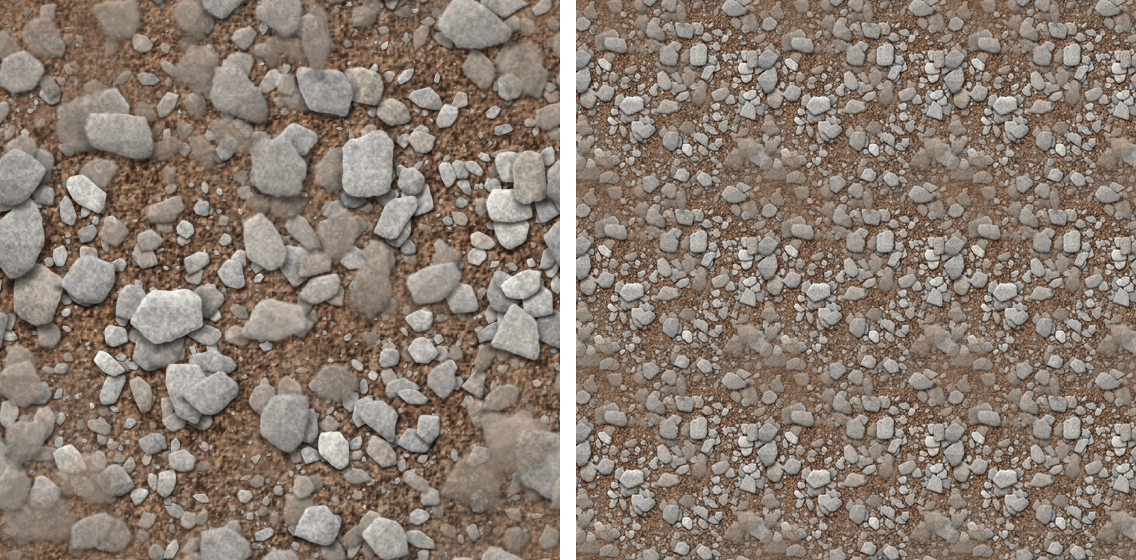
Left: one tile. Right: repeated 3 by 3.
This texture is drawn by a Shadertoy shader. Its source:

```glsl
// Angular grey stones, some dusty and half buried, scattered over fibrous brown soil.

// Integer hash of a wrapped cell, three values in 0..1
vec3 rand(vec2 cell, vec2 period, int salt) {
    uvec3 v = uvec3(uvec2(mod(cell + 0.5, period)), uint(salt));
    v = v * 1664525u + 1013904223u;
    v.x += v.y * v.z; v.y += v.z * v.x; v.z += v.x * v.y;
    v ^= v >> 16u;
    v.x += v.y * v.z; v.y += v.z * v.x; v.z += v.x * v.y;
    return vec3(v >> 16u) / 65535.0;
}

// Value noise that repeats once per canvas
float noise(vec2 uv, vec2 period, int salt) {
    vec2 p = uv * period, i = floor(p), f = p - i;
    f = f * f * (3.0 - 2.0 * f);
    float bottom = mix(rand(i, period, salt).x, rand(i + vec2(1, 0), period, salt).x, f.x);
    float top = mix(rand(i + vec2(0, 1), period, salt).x, rand(i + vec2(1, 1), period, salt).x, f.x);
    return mix(bottom, top, f.y);
}

// Rounded random polygon: xy is the outward normal, z is 1 on the outline
vec3 polygon(vec2 v, vec2 seed) {
    vec2 normal = vec2(0);
    float sum = 0.0;
    for (int k = 0; k < 7; k++) {
        vec2 jitter = fract(seed * float(k * k + 3) * 7.31);
        float angle = (float(k) + 0.8 * jitter.x) * 6.2832 / 7.0;
        vec2 dir = vec2(cos(angle), sin(angle));
        float w = pow(max(dot(v, dir) / (0.76 + 0.4 * jitter.y), 0.0), 14.0);
        sum += w;
        normal += w * dir;
    }
    return vec3(normal / max(sum, 1e-9), pow(sum, 1.0 / 14.0));
}

// Paints one layer of stones, one candidate per cell, over the colour so far
void stones(inout vec3 color, vec2 uv, float cells, int salt, float density, vec2 sizes, float rough, float grain) {
    const vec2 light = vec2(-0.37, 0.93);
    vec2 p = uv * cells, period = vec2(cells);
    for (int j = -1; j <= 1; j++)
    for (int i = -1; i <= 1; i++) {
        vec2 cell = floor(p) + vec2(i, j);
        vec3 a = rand(cell, period, salt);
        vec3 b = rand(cell, period, salt + 1);
        vec3 c = rand(cell, period, salt + 2);
        vec2 center = cell + 0.15 + 0.7 * a.xy;
        float radius = mix(sizes.x, sizes.y, b.x * b.x * 0.6 + b.x * 0.4);
        vec2 v = (p - center) / radius;
        if (dot(v, v) > 4.0) continue;
        float crowd = noise(center / cells, vec2(5), 1);
        if (a.z > density * (0.5 + crowd)) continue;

        // Shape, turned and stretched
        float turn = b.y * 6.2832, stretch = 1.0 + 0.75 * b.z * b.z;
        mat2 spin = mat2(cos(turn), sin(turn), -sin(turn), cos(turn));
        vec2 local = spin * v * vec2(0.92, stretch);
        vec3 shape = polygon(local, c.xy + 0.1);
        vec2 normal = normalize((shape.xy * vec2(1, stretch)) * spin + 1e-5);
        float dust = smoothstep(0.4, 0.95, 0.5 * c.z + 0.7 * noise(center / cells, vec2(4), 2));
        float q = shape.z + (rough - 0.5) * (0.14 + 0.22 * dust);
        float blur = cells / (radius * iResolution.y) + 0.12 * dust;
        float cover = 1.0 - smoothstep(1.0 - blur, 1.0 + blur, q);

        // Contact shadow, deepest away from the light
        float shadow = 1.0 - smoothstep(0.95, 1.42, q);
        color *= 1.0 - shadow * (1.0 - 0.75 * dust) * (0.36 - 0.36 * dot(normal, light));

        // Bevelled rim and one tilted facet
        float tilt = fract(c.x * 17.0) * 6.2832;
        vec2 facetDir = vec2(cos(tilt), sin(tilt));
        float facet = smoothstep(-0.07, 0.07, dot(v, facetDir) - 0.25 + 0.3 * (rough - 0.5));
        float shade = 0.97 + 0.2 * dot(normal, light) * smoothstep(0.65, 1.0, q)
                    + 0.14 * facet * dot(facetDir, light) + 0.38 * (grain - 0.5) + 0.14 * (rough - 0.5);
        vec3 rock = mix(vec3(0.63, 0.62, 0.61), vec3(0.79, 0.775, 0.75), fract(c.y * 13.0));
        rock = mix(rock, vec3(0.70, 0.64, 0.58), 0.6 * step(0.75, fract(c.z * 11.0)));
        rock = mix(rock, vec3(0.59, 0.525, 0.465), 0.75 * dust);
        color = mix(color, rock * shade, cover * (1.0 - 0.6 * dust * grain));
    }
}

void mainImage(out vec4 fragColor, in vec2 fragCoord) {
    vec2 uv = fragCoord / iResolution.xy;
    vec2 diagonal = vec2(uv.x + uv.y, uv.y - uv.x);

    // Shared fine textures
    float rough = 0.55 * noise(uv, vec2(42), 3) + 0.45 * noise(uv, vec2(105), 4);
    float grain = 0.5 * noise(uv, vec2(300), 5) + 0.5 * noise(uv, vec2(170), 6);

    // Soil of crossed fibres, crumbs and dusty patches
    float flat_ = noise(uv, vec2(110, 260), 7);
    float upright = noise(uv, vec2(260, 110), 8);
    float slanted = noise(diagonal, vec2(75, 190), 9);
    float patches = 0.6 * noise(uv, vec2(4), 2) + 0.4 * noise(uv, vec2(11), 10);
    float tone = 0.5 + 0.55 * (flat_ + upright + slanted - 1.5) + 0.7 * (grain - 0.5) + 0.4 * (rough - 0.5);
    vec3 color = mix(vec3(0.21, 0.155, 0.12), vec3(0.67, 0.555, 0.46), clamp(tone, 0.0, 1.15));
    color = mix(color, vec3(0.54, 0.46, 0.395), 0.45 * smoothstep(0.4, 0.8, patches));
    color *= mix(vec3(1.04, 0.97, 0.91), vec3(1), noise(uv, vec2(7), 11));
    color = mix(color, vec3(0.72, 0.67, 0.60), 0.5 * smoothstep(0.82, 0.97, slanted) * upright);

    // Grit first, largest stones last
    stones(color, uv, 68.0, 20, 0.38, vec2(0.12, 0.38), rough, grain);
    stones(color, uv, 31.0, 30, 0.55, vec2(0.22, 0.55), rough, grain);
    stones(color, uv, 18.0, 40, 0.62, vec2(0.34, 0.66), rough, grain);
    stones(color, uv, 11.0, 50, 0.46, vec2(0.38, 0.70), rough, grain);

    fragColor = vec4(clamp(color, 0.0, 1.0), 1.0);
}
```
